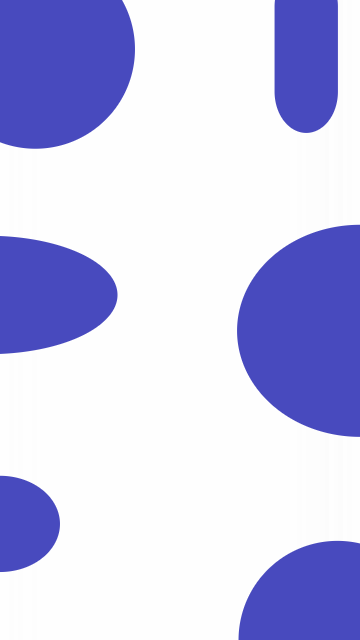
This background is drawn by a Shadertoy shader. Its source:

```glsl
const vec3 PAPER = vec3(0.997);
const vec3 INDIGO = vec3(0.282, 0.290, 0.745);

// Lengths are in canvas heights; each ellipse is centre.xy, radii.xy
const int ELLIPSE_COUNT = 5;
const vec4 ELLIPSES[ELLIPSE_COUNT] = vec4[](
    vec4( 0.0553, 0.9232, 0.1556, 0.1556),
    vec4(-0.0182, 0.5391, 0.2018, 0.0925),
    vec4( 0.5625, 0.4831, 0.1921, 0.1657),
    vec4( 0.0000, 0.1814, 0.0937, 0.0752),
    vec4( 0.5273, 0.0000, 0.1546, 0.1549)
);
const vec2 PILL_FOOT = vec2(0.4785, 0.8568);
const vec2 PILL_RADII = vec2(0.0495, 0.0645);
const float PILL_LENGTH = 0.1328;

const float STREAK_COUNT = 140.0;
const float STREAK_STRENGTH = 0.008;
const float LEFT_STREAK_END = 0.065;
const float RIGHT_STREAK_START = 0.40;

float hash(float n) {
    return fract(sin(n * 127.1) * 43758.5453);
}

// Approximate signed distance, scaled by the local gradient
float ellipseDistance(vec2 p, vec2 radii) {
    float k = length(p / radii);
    float gradient = length(p / (radii * radii));
    return (k - 1.0) * max(k, 0.0001) / max(gradient, 0.0001);
}

// Ellipse stretched upwards from its foot
float pillDistance(vec2 p) {
    p -= PILL_FOOT;
    p.y -= clamp(p.y, 0.0, PILL_LENGTH);
    return ellipseDistance(p, PILL_RADII);
}

// Faint vertical bands near both sides
float sideStreaks(vec2 p) {
    float band = hash(floor(p.x * STREAK_COUNT));
    float left = 1.0 - smoothstep(LEFT_STREAK_END - 0.01, LEFT_STREAK_END, p.x);
    float right = smoothstep(RIGHT_STREAK_START, RIGHT_STREAK_START + 0.12, p.x);
    return band * max(left, right) * STREAK_STRENGTH;
}

void mainImage(out vec4 fragColor, in vec2 fragCoord) {
    vec2 p = fragCoord / iResolution.y;

    // Union of all shapes
    float d = pillDistance(p);
    for (int i = 0; i < ELLIPSE_COUNT; i++) {
        d = min(d, ellipseDistance(p - ELLIPSES[i].xy, ELLIPSES[i].zw));
    }

    // Antialiased fill over the streaked paper
    float coverage = clamp(0.5 - d * iResolution.y, 0.0, 1.0);
    vec3 paper = PAPER - sideStreaks(p);
    fragColor = vec4(mix(paper, INDIGO, coverage), 1.0);
}
```
